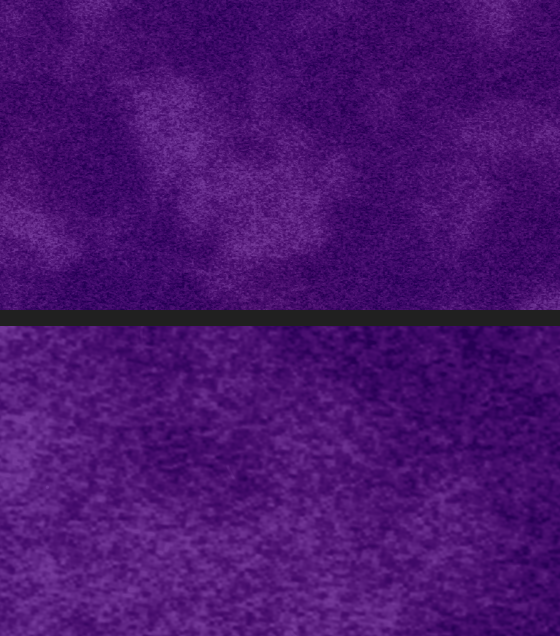
Top: the whole. Bottom: its middle third, enlarged.
Write a WebGL 2 fragment shader that draws this texture.

```glsl
#version 300 es
precision highp float;
// Purple velvet: soft brushed patches of lighter pile over a dark ground.
// Rotated noise octaves shape the patches, stretched fine noise the nap,
// and a scattered grid adds sparse curved lint fibres and tiny specks.

#define PATCH_SCALE 3.1
#define PATCH_GAIN 2.4
#define BASE_TONE 0.72
#define NAP_FREQ vec2(125.0, 195.0)
#define NAP_GAIN 2.9
#define FIBRE_FREQ vec2(235.0, 285.0)
#define FIBRE_GAIN 2.1
#define MOTTLE_GAIN 0.8
#define LINT_FREQ 7.0
#define LINT_SHARE 0.4
#define LINT_GAIN 1.5

uniform vec2 u_resolution;
out vec4 fragColor;

// Integer hash: two random values in 0..1 per lattice cell
vec2 hash2(vec2 cell) {
  uvec2 v = uvec2(ivec2(cell)) * 1664525u + 1013904223u;
  v.x += v.y * 1664525u;
  v.y += v.x * 1664525u;
  v ^= v >> 16u;
  v.x += v.y * 1664525u;
  v.y += v.x * 1664525u;
  v ^= v >> 16u;
  return vec2(v & 65535u) / 65535.0;
}

float noise(vec2 p) {
  vec2 i = floor(p), f = fract(p);
  f = f * f * (3.0 - 2.0 * f);
  float low = mix(hash2(i).x, hash2(i + vec2(1, 0)).x, f.x);
  float high = mix(hash2(i + vec2(0, 1)).x, hash2(i + vec2(1, 1)).x, f.x);
  return mix(low, high, f.y);
}

mat2 rotation(float a) {
  return mat2(cos(a), sin(a), -sin(a), cos(a));
}

// Three rotated octaves, so the lattice does not show
float cloud(vec2 p) {
  float sum = 0.0, weight = 0.5;
  for (int i = 0; i < 3; i++) {
    p = rotation(0.65) * p + 17.3;
    sum += weight * noise(p);
    p *= 2.07;
    weight *= 0.58;
  }
  return sum / 0.958;
}

// Nearby curved fibres and round specks, as coverage 0..1
float lint(vec2 p, float pixel) {
  vec2 home = floor(p * LINT_FREQ);
  float cover = 0.0;
  for (int y = -1; y <= 1; y++) {
    for (int x = -1; x <= 1; x++) {
      vec2 cell = home + vec2(x, y);
      vec2 place = hash2(cell + 311.0), kind = hash2(cell + 727.0);
      vec2 shape = hash2(cell + 953.0);
      vec2 q = rotation(6.283 * kind.y) * (p - (cell + place) / LINT_FREQ);
      float reach = mix(0.006, 0.022, shape.x);
      float bend = mix(-28.0, 28.0, shape.y);
      float line = abs(q.y - bend * q.x * q.x) / sqrt(1.0 + 4.0 * bend * bend * q.x * q.x);
      float fibre = (1.0 - smoothstep(0.0005, 0.0012 + pixel, line))
                  * (1.0 - smoothstep(reach * 0.6, reach, abs(q.x)));
      float speck = 1.0 - smoothstep(0.001, 0.0015 + pixel, length(q));
      float present = step(kind.x, LINT_SHARE);
      float isSpeck = step(kind.x, LINT_SHARE * 0.3);
      cover = max(cover, present * mix(fibre * 0.6, speck, isSpeck));
    }
  }
  return cover;
}

// Pile colour, from shaded (0) to brushed (3), extended at both ends
vec3 pileColour(float tone) {
  vec3 shade = vec3(0.21, 0.02, 0.38);
  vec3 body = vec3(0.26, 0.04, 0.42);
  vec3 lit = vec3(0.30, 0.07, 0.45);
  vec3 sheen = vec3(0.35, 0.12, 0.50);
  vec3 c = shade + (body - shade) * min(tone, 1.0);
  c += (lit - body) * clamp(tone - 1.0, 0.0, 1.0);
  return c + (sheen - lit) * max(tone - 2.0, 0.0);
}

void main() {
  vec2 p = gl_FragCoord.xy / u_resolution.y;
  float pixel = 1.0 / u_resolution.y;

  // Brushed patches with a slightly wandering outline
  vec2 drift = vec2(noise(p * 5.0 + 40.0), noise(p * 5.0 + 90.0)) - 0.5;
  float pile = cloud((p + 0.09 * drift) * PATCH_SCALE + 5.0);
  float tone = BASE_TONE + PATCH_GAIN * smoothstep(0.45, 0.82, pile) + 1.2 * (pile - 0.5);

  // Fine nap, a little wider than tall, on a faint mottle
  vec2 wobble = 0.004 * vec2(noise(p * 60.0), noise(p * 60.0 + 31.0));
  tone += NAP_GAIN * (noise((p + wobble) * NAP_FREQ) - 0.5);
  tone += FIBRE_GAIN * (noise(rotation(0.2) * p * FIBRE_FREQ + 60.0) - 0.5);
  tone += MOTTLE_GAIN * (noise(p * vec2(38.0, 52.0) + 12.0) - 0.5);

  // Lint, then a slight drift between red and blue violet
  tone += LINT_GAIN * lint(p, pixel);
  vec3 colour = pileColour(clamp(tone, -1.2, 5.0));
  colour += vec3(0.012, 0.0, -0.012) * (noise(p * 2.3 + 70.0) - 0.5);
  fragColor = vec4(clamp(colour, 0.0, 1.0), 1.0);
}
```
